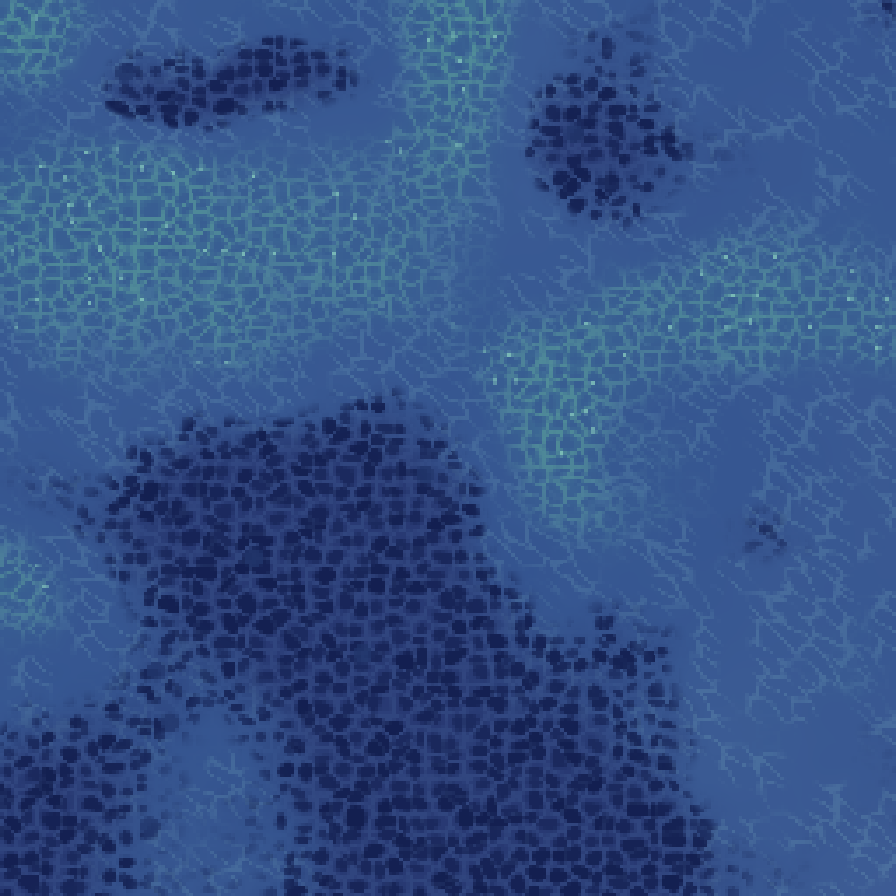
A three.js fragment shader for this texture:

```glsl
varying vec2 vUv;

vec2 hash2(vec2 p) {
  vec3 q = fract(vec3(p.xyx) * vec3(0.1031, 0.1030, 0.0973));
  q += dot(q, q.yzx + 33.33);
  return fract((q.xx + q.yz) * q.zy);
}

float noise(vec2 p) {
  vec2 i = floor(p), f = fract(p);
  f = f * f * (3.0 - 2.0 * f);
  vec2 e = vec2(0.0, 1.0);
  return mix(mix(hash2(i).x, hash2(i + e.yx).x, f.x),
             mix(hash2(i + e).x, hash2(i + e.yy).x, f.x), f.y);
}

float fbm(vec2 p) {
  float sum = 0.0, amp = 0.5;
  for (int i = 0; i < 4; i++) {
    sum += amp * noise(p);
    p = p * 2.03 + 17.0;
    amp *= 0.5;
  }
  return sum;
}

// x: distance to the cell centre, y: distance to the border, z: cell random
vec3 cells(vec2 p) {
  vec2 base = floor(p);
  float nearest = 9.0, second = 9.0, id = 0.0;
  for (int y = -1; y <= 1; y++) {
    for (int x = -1; x <= 1; x++) {
      vec2 cell = base + vec2(x, y);
      float d = length(cell + 0.12 + 0.76 * hash2(cell) - p);
      if (d < nearest) {
        second = nearest;
        nearest = d;
        id = hash2(cell + 71.0).x;
      } else {
        second = min(second, d);
      }
    }
  }
  return vec3(nearest, second - nearest, id);
}

float blob(vec2 p, vec2 centre, vec2 radius) {
  vec2 q = (p - centre) / radius;
  return exp(-dot(q, q));
}

// Broad layout: negative in the deep water, positive in the shallows
float depthTone(vec2 p) {
  p += 0.09 * (vec2(fbm(p * 6.0), fbm(p * 6.0 + 40.0)) - 0.47);
  float deep = blob(p, vec2(0.43, 0.20), vec2(0.17, 0.30))
             + 0.8 * blob(p, vec2(0.27, 0.42), vec2(0.20, 0.10))
             + 0.8 * blob(p, vec2(0.65, 0.08), vec2(0.13, 0.13))
             + 0.9 * blob(p, vec2(0.03, 0.08), vec2(0.09, 0.14))
             + 0.8 * blob(p, vec2(0.68, 0.83), vec2(0.09, 0.11))
             + 0.9 * blob(p, vec2(0.26, 0.90), vec2(0.14, 0.04));
  float shallow = 0.75 * blob(p, vec2(0.18, 0.73), vec2(0.26, 0.15))
                + 0.8 * blob(p, vec2(0.51, 0.92), vec2(0.08, 0.16))
                + 0.8 * blob(p, vec2(0.61, 0.53), vec2(0.07, 0.12))
                + 0.65 * blob(p, vec2(0.85, 0.67), vec2(0.22, 0.08))
                + 0.6 * blob(p, vec2(0.02, 0.34), vec2(0.08, 0.08))
                + 0.6 * blob(p, vec2(0.02, 0.97), vec2(0.10, 0.08));
  return shallow - deep + 0.9 * (fbm(p * 7.0 + 9.0) - 0.47);
}

void main() {
  // Coarse mosaic for the fine detail, smooth coordinates for the wash
  vec2 grain = (floor(vUv * 256.0) + 0.5) / 256.0;
  float tone = depthTone(vUv);
  float deep = smoothstep(0.02, 0.75, -tone);
  float shallow = smoothstep(0.05, 0.85, tone);

  // Wash
  vec3 color = mix(vec3(0.20, 0.325, 0.56), vec3(0.235, 0.365, 0.585), fbm(vUv * 5.0 + 3.0));
  color = mix(color, vec3(0.25, 0.36, 0.58), 0.5 * smoothstep(0.6, 1.0, vUv.x) * noise(vUv * 6.0));
  color = mix(color, vec3(0.155, 0.225, 0.45), deep);
  color = mix(color, vec3(0.235, 0.41, 0.58), shallow);

  // Slanting ripples on the open water
  vec2 bent = grain + 0.012 * (vec2(noise(grain * 50.0), noise(grain * 50.0 + 30.0)) - 0.5);
  vec2 slant = vec2(dot(bent, vec2(0.8, -0.6)) * 22.0, dot(bent, vec2(0.6, 0.8)) * 60.0);
  float ripple = 1.0 - smoothstep(0.06, 0.2, cells(slant).y);
  ripple *= smoothstep(0.3, 0.6, noise(grain * 28.0)) * (1.0 - deep);
  color += ripple * vec3(0.055, 0.075, 0.04) * (1.0 - 0.6 * shallow);

  // Scales: dark cores in the deep, glowing net in the shallows
  vec3 scale = cells(bent * vec2(46.0, 54.0));
  float radius = 0.18 + 0.16 * scale.z + 0.14 * deep;
  float core = 1.0 - smoothstep(radius - 0.08, radius + 0.12, scale.x);
  float net = 1.0 - smoothstep(0.06, 0.28, scale.y);
  color = mix(color, vec3(0.065, 0.11, 0.30), core * smoothstep(0.0, 0.3, deep) * (0.5 + 0.4 * scale.z));
  color += net * deep * vec3(0.035, 0.045, 0.045);
  color = mix(color, vec3(0.21, 0.345, 0.565), core * shallow * 0.65);
  vec3 glow = mix(vec3(0.29, 0.46, 0.62), vec3(0.34, 0.60, 0.60), shallow);
  color = mix(color, glow, net * smoothstep(0.0, 0.4, shallow) * 0.7);

  // Rare large discs
  vec2 tile = floor(grain * 9.0);
  float disc = length(fract(grain * 9.0) - 0.2 - 0.6 * hash2(tile));
  disc = (1.0 - smoothstep(0.08, 0.115, disc)) * step(0.75, hash2(tile + 13.0).x);
  color = mix(color, vec3(0.13, 0.21, 0.42), disc * smoothstep(0.02, 0.2, deep) * 0.8);

  // Tiny sparkles
  vec2 spot = floor(grain * 34.0);
  float spark = length(fract(grain * 34.0) - 0.2 - 0.6 * hash2(spot + 5.0));
  spark = (1.0 - smoothstep(0.05, 0.12, spark)) * step(0.8, hash2(spot + 29.0).y);
  color = mix(color, vec3(0.52, 0.78, 0.74), spark * smoothstep(0.1, 0.4, shallow) * 0.8);

  gl_FragColor = vec4(color, 1.0);
}
```
